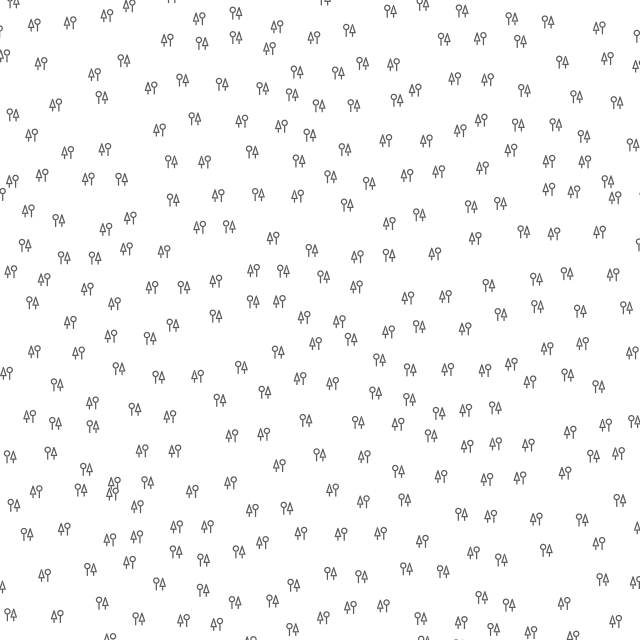
Write a Shadertoy shader that draws this pattern.

```glsl
// Scattered pairs of tiny outlined trees, one conical and one round, on white.
#define ROWS 17.0        // tree pairs per canvas height
#define PAIR_SIZE 0.0205 // height of a pair
#define STROKE 0.096     // line width, in pair heights
#define JITTER 0.44      // random spread of a pair, in cells
#define SWAY 0.38        // slow bending of the rows, in cells
#define INK vec3(0.36)
#define PAPER vec3(1.0)

float hash(vec2 p) {
    return fract(sin(dot(p, vec2(127.1, 311.7))) * 43758.5453);
}

float segment(vec2 p, vec2 a, vec2 b) {
    vec2 pa = p - a, ba = b - a;
    return length(pa - ba * clamp(dot(pa, ba) / dot(ba, ba), 0.0, 1.0));
}

// Distance to the centre lines of a pair, about one unit tall
float treePair(vec2 p) {
    // Conical tree, folded about its trunk
    vec2 q = vec2(abs(p.x + 0.24), p.y);
    float cone = segment(q, vec2(0.0, 0.42), vec2(0.2, -0.18));
    cone = min(cone, segment(q, vec2(0.0, -0.18), vec2(0.2, -0.18)));
    cone = min(cone, segment(q, vec2(0.0, -0.18), vec2(0.0, -0.45)));

    // Round tree
    vec2 r = p - vec2(0.24, 0.25);
    float ball = abs(length(r) - 0.195);
    ball = min(ball, segment(r, vec2(0.0, -0.195), vec2(0.0, -0.7)));
    return min(cone, ball);
}

// Centre of a pair within the staggered grid
vec2 pairCentre(vec2 id, float shift) {
    vec2 scatter = vec2(hash(id), hash(id + 41.3)) - 0.5;
    vec2 sway = sin(vec2(id.y * 0.9 + id.x * 0.35, id.x * 0.8 + id.y * 0.3));
    return id + 0.5 + vec2(shift, 0.0) + JITTER * scatter + SWAY * sway;
}

void mainImage(out vec4 fragColor, in vec2 fragCoord) {
    vec2 grid = fragCoord / iResolution.y * ROWS;
    float unit = PAIR_SIZE * ROWS;
    float dist = 1e3;

    // Nearest pair among the neighbouring cells
    for (int j = -1; j <= 1; j++) {
        float row = floor(grid.y) + float(j);
        float shift = 0.5 * mod(row, 2.0);
        for (int i = -1; i <= 1; i++) {
            vec2 id = vec2(floor(grid.x - shift) + float(i), row);
            vec2 p = (grid - pairCentre(id, shift)) / unit;
            if (hash(id + 7.9) > 0.5) p.x = -p.x;
            dist = min(dist, treePair(p));
        }
    }

    // One-pixel soft edge on the strokes
    float pixel = 1.0 / (iResolution.y * PAIR_SIZE);
    float cover = clamp(0.5 + (0.5 * STROKE - dist) / pixel, 0.0, 1.0);
    fragColor = vec4(mix(PAPER, INK, cover), 1.0);
}
```
